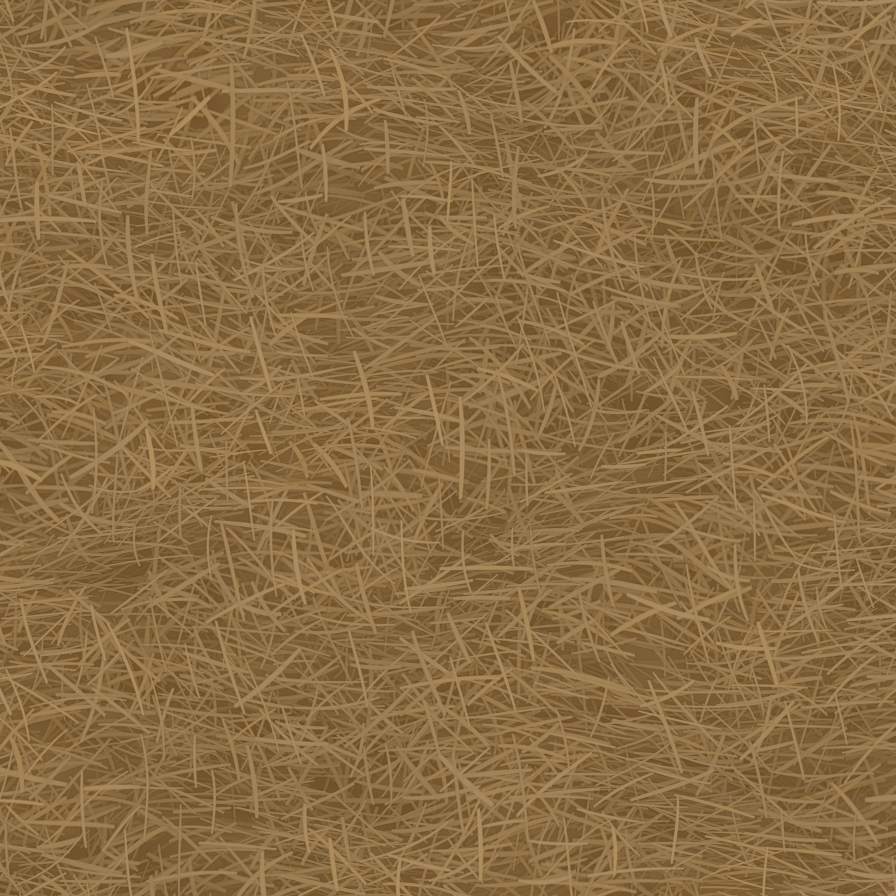
This texture is drawn by a three.js fragment shader. Its source:

```glsl
// Dry straw: a tangled mat of thin, slightly bent stalks, mostly lying flat.
varying vec2 vUv;

vec4 hash4(vec3 p) {
  float n = dot(p, vec3(12.9898, 78.233, 37.719));
  return fract(sin(vec4(n, n + 1.7, n + 3.1, n + 5.3)) * 43758.5453);
}

float valueNoise(vec2 p) {
  vec2 i = floor(p), f = fract(p);
  f = f * f * (3.0 - 2.0 * f);
  float low = mix(hash4(vec3(i, 0.0)).x, hash4(vec3(i + vec2(1.0, 0.0), 0.0)).x, f.x);
  float high = mix(hash4(vec3(i + vec2(0.0, 1.0), 0.0)).x, hash4(vec3(i + 1.0, 0.0)).x, f.x);
  return mix(low, high, f.y);
}

// Slow waves, from 0 in calm flat areas to 1 in open, ruffled ones
float wildness(vec2 p) {
  return 0.5 + 0.5 * sin(p.x * 11.0 + 1.3 + 2.0 * sin(p.y * 9.0))
                   * cos(p.y * 13.0 - 1.3 + 1.5 * sin(p.x * 8.0));
}

// Lays one layer of stalks over the colour below, one stalk per long cell
vec3 layStalks(vec3 below, vec2 uv, float layer, float height) {
  const vec2 cellSize = vec2(0.13, 0.024);

  // Most layers run close to level
  float turn = fract(layer * 0.618 + 0.1) * 2.0 - 1.0;
  float angle = sign(turn) * pow(abs(turn), 1.6) * 1.5;
  float c = cos(angle), s = sin(angle);
  vec2 p = vec2(c * uv.x + s * uv.y, c * uv.y - s * uv.x) + layer * vec2(0.037, 0.0091);

  // Each row of cells slides by its own amount
  float row = floor(p.y / cellSize.y);
  float slide = fract(row * 0.618 + layer * 0.37) * cellSize.x;
  float column = floor((p.x + slide) / cellSize.x);
  vec2 d = vec2(p.x + slide, p.y) - (vec2(column, row) + 0.5) * cellSize;
  vec4 place = hash4(vec3(column, row, layer + 5.0));
  vec4 look = fract(place.wzyx * 61.7);

  // Steep stalks gather in ruffled areas, flat ones in calm areas
  vec2 center = uv - vec2(c * d.x - s * d.y, s * d.x + c * d.y);
  float wild = wildness(center);
  float chance = mix(mix(0.98, 0.5, wild), mix(0.15, 0.85, wild), smoothstep(0.3, 0.9, abs(angle)));
  if (place.w > chance) return below;

  // Tilted, bent stalk with tapering ends, kept inside its cell
  float halfLength = mix(0.024, 0.056, look.x);
  float tilt = (place.z - 0.5) * 0.24;
  float room = 0.0085 - abs(tilt) * halfLength;
  d.x -= (place.x * 2.0 - 1.0) * (0.062 - halfLength);
  d.y -= (place.y * 2.0 - 1.0) * max(room, 0.0) + tilt * d.x;
  float along = d.x / halfLength;
  d.y += (look.y - 0.5) * 0.006 * along * along;
  float halfWidth = mix(0.0011, 0.0028, look.z * look.z) * (1.0 - 0.35 * along * along);
  float dist = max(abs(d.y) - halfWidth, abs(d.x) - halfLength);
  float cover = 1.0 - smoothstep(-0.0009, 0.0011, dist);
  float shadow = 1.0 - smoothstep(0.0, 0.003, dist);

  // Higher stalks are paler; each has its own tint
  vec3 straw = mix(vec3(0.485, 0.365, 0.2), vec3(0.65, 0.527, 0.353), pow(height, 1.2));
  straw += (look.w - 0.5) * vec3(0.055, 0.05, 0.04);
  straw += (look.y - 0.5) * vec3(0.012, -0.004, -0.022);
  return mix(below * (1.0 - 0.04 * shadow), straw, cover);
}

void main() {
  // Dim undergrowth
  float murk = valueNoise(vUv * vec2(18.0, 40.0));
  vec3 color = mix(vec3(0.44, 0.32, 0.16), vec3(0.50, 0.38, 0.22), murk);

  // Gentle waves bend the whole mat
  vec2 uv = vUv;
  uv.y += 0.014 * sin(uv.x * 14.0 + 3.0 * sin(uv.y * 7.0));
  uv.x += 0.010 * sin(uv.y * 17.0 + 2.0);

  // Stalks from the bottom up
  for (int i = 0; i < 30; i++) {
    color = layStalks(color, uv, float(i), float(i) / 29.0);
  }

  // Broad patches of light and shade
  color *= 0.98 + 0.05 * valueNoise(vUv * vec2(5.0, 8.0) + 7.0);
  gl_FragColor = vec4(color, 1.0);
}
```
